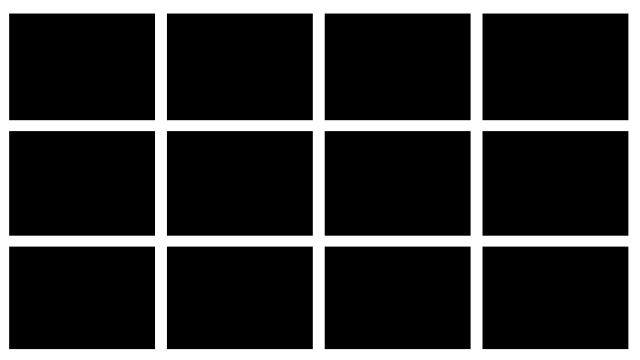
Reproduce this pattern procedurally as a WebGL 1 fragment shader.

```glsl
precision highp float;

uniform vec2 u_resolution;

// Antialiased coverage of a span, given distance from its centre.
float spanCoverage(float offset, float halfSize, float pixel) {
  return clamp((halfSize - abs(offset)) / pixel + 0.5, 0.0, 1.0);
}

void main() {
  // Canvas is 16/9 wide and 1 high.
  vec2 p = gl_FragCoord.xy / u_resolution * vec2(16.0 / 9.0, 1.0);
  vec2 pixel = vec2(16.0 / 9.0, 1.0) / u_resolution;

  // Four equal columns, clamped so that none spills past the border.
  float column = clamp(floor((p.x - 0.0089) / 0.4383), 0.0, 3.0);
  float columnCentre = 0.228 + column * 0.4383;
  float across = spanCoverage(p.x - columnCentre, 0.2026, pixel.x);

  // Three rows with even gaps, each slightly taller than the one below.
  float down = 0.0;
  float gap = 0.0303;
  float bottom = gap;
  for (int row = 0; row < 3; row++) {
    float height = 0.2847 + 0.0058 * float(row);
    float rowCentre = bottom + 0.5 * height;
    down = max(down, spanCoverage(p.y - rowCentre, 0.5 * height, pixel.y));
    bottom += height + gap;
  }

  // Black panels on a white grid.
  gl_FragColor = vec4(vec3(1.0 - across * down), 1.0);
}
```
